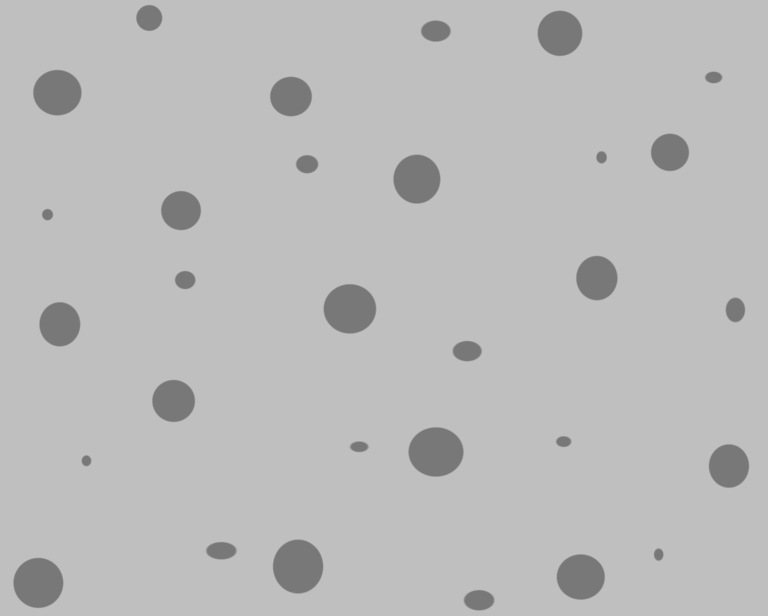
Reproduce this pattern procedurally as a Shadertoy shader.

```glsl
// Scattered dark grey dots, large round ones and small oval ones, on a flat light grey ground.

const vec3 GROUND_COLOR = vec3(0.753, 0.749, 0.751);
const vec3 DOT_COLOR = vec3(0.471, 0.470, 0.471);
const vec2 GRID = vec2(6.0, 5.0);   // cells across the canvas, one dot in each
const float EDGE_SOFTNESS = 0.0016; // half width of the edge, in canvas heights

// Two random values in 0..1 for a cell and a seed
vec2 hash22(vec2 cell, float seed) {
    vec3 q = fract(vec3(cell.xyx + seed) * vec3(0.1031, 0.1030, 0.0973));
    q += dot(q, q.yzx + 33.33);
    return fract((q.xx + q.yz) * q.zy);
}

// Approximate signed distance to an axis-aligned ellipse
float ellipseDistance(vec2 p, vec2 radii) {
    return (length(p / radii) - 1.0) * min(radii.x, radii.y);
}

// Radii of the dot in a cell: large and small dots alternate
vec2 dotRadii(vec2 cell) {
    vec2 rnd = hash22(cell, 17.3);
    bool isLarge = mod(cell.x + cell.y, 2.0) < 0.5;
    float size = isLarge ? mix(0.030, 0.043, rnd.x) : mix(0.008, 0.021, rnd.x);
    float stretch = isLarge ? mix(0.95, 1.06, rnd.y) : mix(0.88, 1.40, rnd.y * rnd.y);
    return size * vec2(stretch, 1.0 / stretch);
}

// Coverage of the dot in the cell around p
float dotCoverage(vec2 p, vec2 cellSize, float softness) {
    vec2 cell = floor(p / cellSize);
    vec2 local = p - (cell + 0.5) * cellSize;
    vec2 radii = dotRadii(cell);
    vec2 room = 0.5 * cellSize - radii - 0.008;
    vec2 center = (hash22(cell, 5.7) * 2.0 - 1.0) * room;
    float d = ellipseDistance(local - center, radii);
    return 1.0 - smoothstep(-softness, softness, d);
}

void mainImage(out vec4 fragColor, in vec2 fragCoord) {
    vec2 p = fragCoord / iResolution.y;
    vec2 cellSize = vec2(iResolution.x / iResolution.y, 1.0) / GRID;
    float softness = max(EDGE_SOFTNESS, 0.7 / iResolution.y);
    float coverage = dotCoverage(p, cellSize, softness);
    fragColor = vec4(mix(GROUND_COLOR, DOT_COLOR, coverage), 1.0);
}
```
